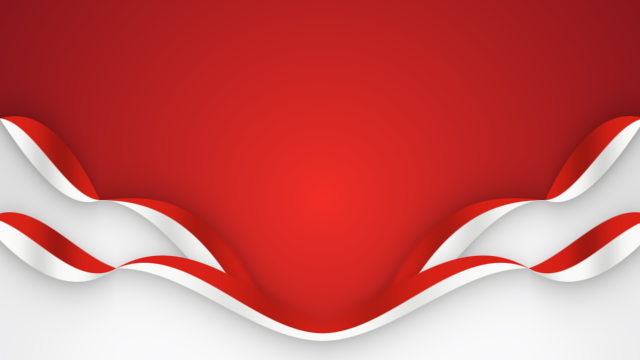
Write a Shadertoy shader that draws this background.

```glsl
// Mirrored red and white satin ribbons sweeping over a glowing red backdrop.

const vec3 RED_GLOW = vec3(0.945, 0.18, 0.15);
const vec3 RED_DEEP = vec3(0.53, 0.085, 0.11);
const vec3 RED_SATIN = vec3(0.85, 0.13, 0.09);
const vec3 WHITE_SATIN = vec3(0.98, 0.98, 0.975);
const vec3 PAPER = vec3(0.965, 0.965, 0.97);

// Points where each ribbon twists to zero width.
const vec2 UPPER_TWIST = vec2(0.278, 0.444);
const vec2 LOWER_TWIST = vec2(0.324, 0.2546);

// Cubic height curve from a to b with end slopes, extended in a straight line.
float curve(float x, vec2 a, vec2 b, vec2 slope) {
    float span = b.x - a.x;
    float t = clamp((x - a.x) / span, 0.0, 1.0);
    float s = 1.0 - t;
    float h = a.y * s * s * (1.0 + 2.0 * t) + b.y * t * t * (3.0 - 2.0 * t);
    h += span * t * s * (slope.x * s - slope.y * t);
    return h + slope.y * max(x - b.x, 0.0) + slope.x * min(x - a.x, 0.0);
}

// Two curves that meet at a twist.
float edge(float x, float startY, vec2 twist, vec2 end, vec2 slopeA, vec2 slopeB) {
    return x < twist.x ? curve(x, vec2(0.0, startY), twist, slopeA)
                       : curve(x, twist, end, slopeB);
}

// Coverage of the area below a height, with optional softness.
float below(float y, float height, float softness) {
    float d = height - y;
    float w = max(0.75 * fwidth(d), softness);
    return smoothstep(-w, w, d);
}

// Bell-shaped band for folds and highlights.
float band(float x, float center, float width) {
    float k = (x - center) / width;
    return exp(-k * k);
}

// Soft shadow fading with distance from an edge.
float shadow(float dist, float reach) {
    return exp(-max(dist, 0.0) / reach);
}

// Height edges are ordered top, divider, bottom.
vec3 ribbon(vec3 under, float y, vec3 edges, float redLight, float whiteLight, float softness) {
    vec3 color = mix(under, RED_SATIN * redLight, below(y, edges.x, softness));
    return mix(color, WHITE_SATIN * whiteLight, below(y, edges.y, 0.0));
}

void mainImage(out vec4 fragColor, in vec2 fragCoord) {
    vec2 p = fragCoord / iResolution.y;
    float aspect = iResolution.x / iResolution.y;
    float axis = 0.5 * aspect + 0.007;
    float x = 0.896 - abs(p.x - axis);
    float y = p.y;

    // Radial red backdrop
    float glow = length(p - vec2(axis, 0.45)) / 1.05;
    vec3 color = mix(RED_GLOW, RED_DEEP, pow(min(glow, 1.0), 0.9));

    // Ribbon outlines
    vec3 upper = vec3(
        edge(x, 0.671, UPPER_TWIST, vec2(0.70, 0.222), vec2(0.3, -2.1), vec2(0.1, -1.7)),
        edge(x, 0.671, UPPER_TWIST, vec2(0.62, 0.252), vec2(-0.1, -0.05), vec2(0.0, -1.4)),
        edge(x, 0.669, UPPER_TWIST, vec2(0.55, 0.250), vec2(-1.5, 0.35), vec2(0.0, -1.2)));
    vec3 lower = vec3(
        edge(x, 0.407, LOWER_TWIST, vec2(0.898, 0.100), vec2(0.25, -0.32), vec2(0.6, -0.4)),
        edge(x, 0.387, LOWER_TWIST, vec2(0.898, 0.074), vec2(-0.4, 0.55), vec2(0.42, 0.0)),
        edge(x, 0.333, LOWER_TWIST, vec2(0.898, 0.053), vec2(-1.0, 0.7), vec2(0.02, 0.0)));

    // Upper ribbon with its shadow on the backdrop
    color *= 1.0 - 0.22 * shadow(y - upper.x, 0.045);
    float redFold = 1.0 - 0.28 * band(x, 0.17, 0.055) - 0.22 * band(x, 0.56, 0.07);
    float whiteFold = 1.0 - 0.15 * band(x, 0.12, 0.045) - 0.13 * band(x, 0.30, 0.025)
                    - 0.12 * band(x, 0.47, 0.06);
    float upperSoft = 0.025 * smoothstep(0.48, 0.66, x);
    color = ribbon(color, y, upper, redFold, whiteFold, upperSoft);

    // Paper between the ribbons
    float paperLight = 0.91 + 0.09 * smoothstep(0.0, 0.32, x);
    paperLight -= 0.24 * shadow(upper.z - y, 0.04);
    color = mix(color, PAPER * paperLight, below(y, upper.z, 0.0));

    // Lower ribbon
    color *= 1.0 - 0.10 * shadow(y - lower.x, 0.025);
    redFold = 1.0 - 0.27 * band(x, 0.16, 0.05) - 0.17 * band(x, 0.75, 0.10);
    whiteFold = 1.0 - 0.14 * band(x, 0.11, 0.04) - 0.14 * band(x, 0.29, 0.04)
              - 0.09 * band(x, 0.64, 0.10);
    float lowerSoft = 0.035 * smoothstep(0.58, 0.82, x);
    color = ribbon(color, y, lower, redFold, whiteFold, lowerSoft);

    // Bottom paper with the ribbon's shadow
    paperLight = 1.015 - 0.05 * band(x, 0.0, 0.2);
    paperLight -= 0.24 * shadow(lower.z - y, 0.045);
    color = mix(color, PAPER * paperLight, below(y, lower.z, 0.0));

    fragColor = vec4(clamp(color, 0.0, 1.0), 1.0);
}
```
